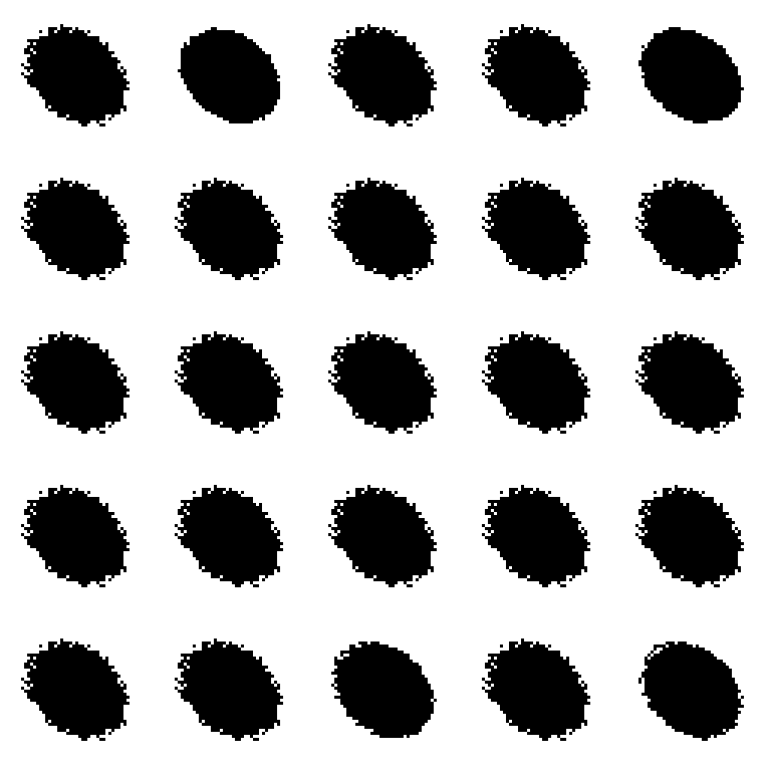
Write a WebGL 2 fragment shader that draws this pattern.

```glsl
#version 300 es
precision highp float;

uniform vec2 u_resolution;
out vec4 fragColor;

float hash(vec2 p) {
    return fract(sin(dot(p, vec2(127.1, 311.7))) * 43758.5453);
}

// Edge roughness: a few blobs in the top and bottom rows are cleaner
float roughness(vec2 cell) {
    bool top = cell.y == 4.0;
    bool endRow = top || cell.y == 0.0;
    bool picked = cell.x == 4.0 || cell.x == (top ? 1.0 : 2.0);
    return endRow && picked ? (top ? 0.3 : 0.6) : 1.0;
}

// Ink of one square grain: 5 x 5 cells of 51 x 51 grains
float grainInk(vec2 grain) {
    grain = mod(grain, 255.0);
    vec2 cell = floor(grain / 51.0);
    vec2 local = grain - cell * 51.0;
    vec2 p = (local + 0.5) / 51.0 - vec2(0.5, 0.506);

    // Tilted ellipse, long axis falling to the right
    vec2 axis = vec2(0.777, -0.629);
    vec2 q = vec2(dot(p, axis), dot(p, vec2(-axis.y, axis.x)));
    float edge = length(q / vec2(0.357, 0.273)) - 1.0;

    // Ragged rim, looser at the upper left
    float rough = roughness(cell);
    float loose = smoothstep(0.75, 1.0, dot(normalize(p), vec2(-0.88, 0.47)));
    float spread = (0.17 + 0.13 * loose) * rough;
    float seed = rough < 1.0 ? cell.x + 7.0 * cell.y + 3.0 : 0.0;
    return step(edge, (hash(local + seed * 53.0) - 0.5) * spread);
}

void main() {
    vec2 uv = gl_FragCoord.xy / u_resolution;
    vec2 pos = uv * 255.0 - 0.5;
    vec2 base = floor(pos);

    // Blend neighbouring grains across one pixel
    vec2 pixel = 255.0 / u_resolution;
    vec2 blend = clamp((pos - base - 0.5) / pixel + 0.5, 0.0, 1.0);
    float lower = mix(grainInk(base), grainInk(base + vec2(1.0, 0.0)), blend.x);
    float upper = mix(grainInk(base + vec2(0.0, 1.0)), grainInk(base + 1.0), blend.x);

    vec3 paper = vec3(1.0);
    vec3 ink = vec3(0.0);
    fragColor = vec4(mix(paper, ink, mix(lower, upper, blend.y)), 1.0);
}
```
